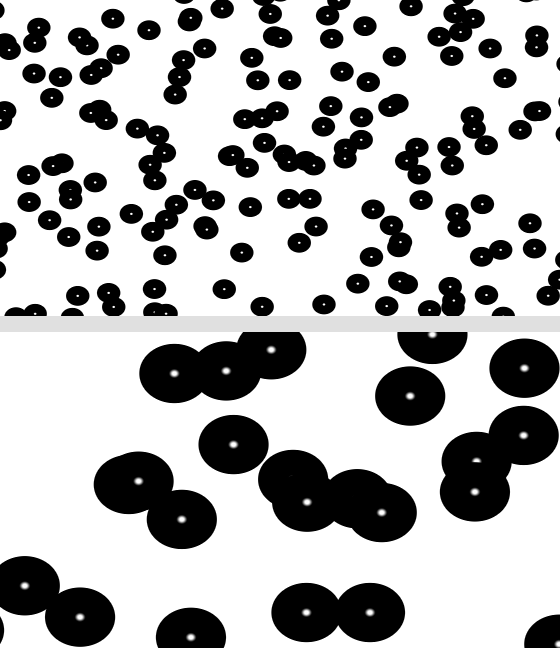
Top, the full canvas; bottom, a detail of the centre.
This pattern is drawn by a Shadertoy shader. Its source:

```glsl
// Scattered black, slightly flattened discs on white, each with a small
// soft white glint at its centre. Discs are placed by an integer hash and
// painted in order, so later discs hide the glints of earlier ones.

const int   DISC_COUNT  = 163;
const vec2  DISC_RADII  = vec2(0.0370, 0.0313); // in canvas heights
const float GLINT_CORE  = 0.04;                 // share of the disc radius
const float GLINT_EDGE  = 0.17;
const uint  SEED        = 37u;
const vec3  PAPER_COLOR = vec3(1.0);
const vec3  DISC_COLOR  = vec3(0.0);
const vec3  GLINT_COLOR = vec3(1.0);

// Two random values in [0, 1) from an integer pair
vec2 hash2(highp uvec2 v) {
    const highp uint MULTIPLIER = 1664525u;
    v = v * MULTIPLIER + 1013904223u;
    v.x += v.y * MULTIPLIER;
    v.y += v.x * MULTIPLIER;
    v ^= v >> 16u;
    v.x += v.y * MULTIPLIER;
    v.y += v.x * MULTIPLIER;
    v ^= v >> 16u;
    return vec2(v >> 8u) * exp2(-24.0);
}

// Disc shade at a given distance from the centre, in disc radii
vec3 discShade(float dist) {
    float glint = 1.0 - smoothstep(GLINT_CORE, GLINT_EDGE, dist);
    return mix(DISC_COLOR, GLINT_COLOR, glint);
}

void mainImage(out vec4 fragColor, in vec2 fragCoord) {
    vec2 pos = fragCoord / iResolution.y;
    vec2 canvas = vec2(iResolution.x / iResolution.y, 1.0);

    // One pixel, measured in disc radii
    float pixel = 2.0 / (iResolution.y * (DISC_RADII.x + DISC_RADII.y));

    vec3 color = PAPER_COLOR;
    for (int i = 0; i < DISC_COUNT; i++) {
        // Centres may lie up to one radius outside the canvas
        vec2 random = hash2(uvec2(uint(i), SEED));
        vec2 center = mix(-DISC_RADII, canvas + DISC_RADII, random);

        float dist = length((pos - center) / DISC_RADII);
        float coverage = clamp((1.0 - dist) / pixel + 0.5, 0.0, 1.0);
        color = mix(color, discShade(dist), coverage);
    }
    fragColor = vec4(color, 1.0);
}
```
